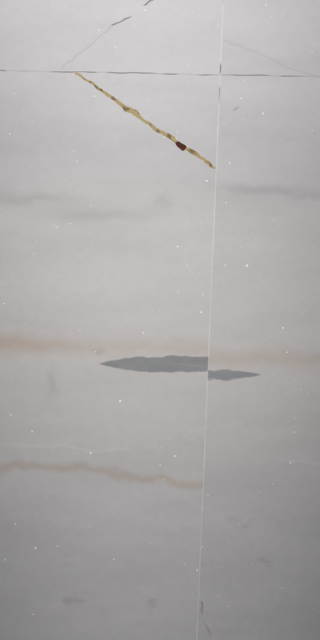
Give the GLSL for this texture, as a Shadertoy shader.

```glsl
float hash(vec2 p) {
    return fract(sin(dot(p, vec2(127.1, 311.7))) * 43758.5453);
}

float noise(vec2 p) {
    vec2 i = floor(p), f = fract(p);
    f = f * f * (3.0 - 2.0 * f);
    return mix(mix(hash(i), hash(i + vec2(1, 0)), f.x),
               mix(hash(i + vec2(0, 1)), hash(i + vec2(1, 1)), f.x), f.y);
}

// Fractal noise centred on zero
float fbm(vec2 p) {
    float sum = 0.0, amp = 0.5;
    for (int i = 0; i < 5; i++) {
        sum += amp * (noise(p) - 0.5);
        p = p * 2.03 + 17.3;
        amp *= 0.5;
    }
    return sum;
}

float stroke(vec2 p, vec2 a, vec2 b, float width, float soft) {
    vec2 ab = b - a;
    float t = clamp(dot(p - a, ab) / dot(ab, ab), 0.0, 1.0);
    return 1.0 - smoothstep(width, width + soft, length(p - a - ab * t));
}

// Soft elliptical smear
float smear(vec2 p, vec2 centre, vec2 size) {
    vec2 q = (p - centre) / size;
    return exp(-dot(q, q));
}

// Long blunt lens with a ragged rim
float lens(vec2 p, vec2 centre, vec2 size, float rag, float soft) {
    vec2 q = p - centre;
    float u = min(abs(q.x) / size.x, 1.0);
    float edge = size.y * (1.0 - u * u * u) + rag * (1.0 - u * u);
    return smoothstep(-soft, soft, edge - abs(q.y)) * step(abs(q.x), size.x);
}

float sparkles(vec2 p, float cells, float density, float soft) {
    vec2 id = floor(p * cells);
    vec2 centre = (id + 0.2 + 0.6 * vec2(hash(id), hash(id + 31.7))) / cells;
    float radius = mix(0.0002, 0.0022, pow(hash(id + 5.3), 4.0));
    float glow = 1.0 - smoothstep(radius, radius + soft, length(p - centre));
    return glow * step(hash(id + 71.9), density) * mix(0.3, 1.0, hash(id + 9.1));
}

// Lamp light: bright at the top, falling off below and to the sides
float lamplight(vec2 p) {
    float light = mix(0.555, 0.752, smoothstep(-0.15, 1.25, p.y));
    light += 0.07 * smoothstep(1.4, 2.0, p.y);
    return light - 0.3 * (p.x - 0.45) * (p.x - 0.45);
}

void mainImage(out vec4 fragColor, in vec2 fragCoord) {
    vec2 p = fragCoord / iResolution.x;
    p.y *= 2.0 * iResolution.x / iResolution.y;
    float px = 1.0 / iResolution.x;

    const vec3 stoneTint = vec3(1.010, 0.998, 1.0);
    const vec3 slate = vec3(0.495, 0.50, 0.505);
    const vec3 gold = vec3(0.66, 0.58, 0.38);
    const vec3 umber = vec3(0.45, 0.36, 0.22);
    const vec3 rust = vec3(0.27, 0.14, 0.13);
    const vec3 crackGrey = vec3(0.46, 0.44, 0.42);

    float seamX = 0.615 + 0.0415 * p.y;
    float rightTile = smoothstep(-px, px, p.x - seamX);
    vec2 slab = p + rightTile * vec2(3.7, -0.035);
    vec2 wobble = vec2(fbm(p * 16.0), fbm(p * 16.0 + 40.0));

    // Cloudy stone, horizontal bedding and fine grain
    float light = lamplight(p) - 0.008 * rightTile;
    light += 0.04 * fbm(slab * vec2(2.5, 9.0)) + 0.022 * fbm(slab * vec2(5.0, 26.0));
    light += 0.02 * fbm(p * 60.0);
    vec3 col = light * stoneTint;

    // Grey smudges
    vec2 s = p + wobble * vec2(0.05, 0.04);
    float smudge = smear(s, vec2(0.08, 1.375), vec2(0.16, 0.018))
                 + smear(s, vec2(0.30, 1.33), vec2(0.17, 0.022))
                 + 0.9 * smear(s, vec2(0.50, 1.37), vec2(0.03, 0.018))
                 + 1.3 * smear(s, vec2(0.82, 1.41), vec2(0.13, 0.016))
                 + 0.8 * smear(s, vec2(0.98, 1.39), vec2(0.10, 0.015))
                 + 0.8 * smear(s, vec2(0.165, 0.80), vec2(0.018, 0.05))
                 + 1.2 * smear(s, vec2(0.31, 0.90), vec2(0.014, 0.008));
    float spots = smoothstep(0.19, 0.4, fbm(slab * vec2(9.0, 15.0)));
    col -= 0.042 * smudge + 0.045 * spots * (1.0 - smoothstep(0.3, 0.7, p.y));

    // Brown bands, and a pale thread below them
    float bandY = s.y + 0.03 * s.x + 0.02 * rightTile;
    float upper = exp(-pow((bandY - 0.928) / 0.027, 2.0));
    float lower = exp(-pow((s.y - 0.54 + 0.16 * max(s.x - 0.25, 0.0)) / 0.013, 2.0));
    upper *= 0.65 + 0.5 * smear(p, vec2(0.0, 0.93), vec2(0.2, 0.3));
    lower *= 1.0 - rightTile;
    col -= upper * vec3(0.025, 0.052, 0.078) + lower * vec3(0.025, 0.048, 0.070);
    col -= vec3(0.0, 0.006, 0.014) * smear(p, vec2(0.4, 0.95), vec2(0.9, 0.4));
    float threadY = abs(s.y - 0.61 + 0.06 * s.x);
    col += 0.025 * (1.0 - smoothstep(0.001, 0.008, threadY)) * noise(p * 7.0);

    // Slate lens, split and offset at the seam
    float rag = 0.016 * fbm(p * vec2(30.0, 45.0));
    float leftLens = lens(p, vec2(0.55, 0.863), vec2(0.24, 0.025), rag, 0.004);
    float rightLens = lens(p, vec2(0.63, 0.829), vec2(0.185, 0.017), rag, 0.004);
    float inLens = mix(leftLens, rightLens, rightTile);
    col = mix(col, slate + 0.07 * fbm(p * vec2(20.0, 40.0)), 0.88 * inLens);
    float split = stroke(p + wobble * 0.03, vec2(0.52, 0.866), vec2(0.65, 0.855), 0.0003, 0.004);
    col += 0.06 * split * (1.0 - rightTile) * noise(p * 35.0);

    // Golden crack with a rust fleck
    vec2 c = p + wobble * 0.03;
    float swell = 0.0005 + 0.0035 * smoothstep(0.26, 0.42, p.x) * (0.4 + noise(p * 40.0));
    swell *= 1.0 - 0.6 * smoothstep(0.58, 0.67, p.x);
    float vein = stroke(c, vec2(0.24, 1.77), vec2(0.667, 1.474), swell, 0.005);
    vec3 veinCol = mix(gold, umber, smoothstep(0.45, 0.85, noise(p * 85.0)));
    col = mix(col, veinCol, 0.8 * vein);
    col = mix(col, rust, 0.85 * stroke(c, vec2(0.560, 1.548), vec2(0.576, 1.537), 0.005, 0.005));

    // Hairline cracks
    float broken = smoothstep(0.3, 0.7, noise(p * 28.0));
    float hair = 0.6 * stroke(c, vec2(0.48, 2.0), vec2(0.35, 1.917), 0.0005, 0.004) * broken;
    hair += 0.1 * stroke(c, vec2(0.35, 1.917), vec2(0.19, 1.79), 0.0005, 0.005);
    hair += 0.4 * stroke(c, vec2(0.80, 1.69), vec2(0.69, 1.63), 0.0005, 0.004) * broken;
    hair += 0.7 * stroke(c, vec2(0.625, 0.11), vec2(0.66, 0.0), 0.001, 0.004) * broken;
    hair += 0.08 * stroke(c, vec2(0.70, 1.88), vec2(1.0, 1.75), 0.0005, 0.006);
    col = mix(col, crackGrey, min(hair, 1.0));

    // Tile joints: dark broken row, pale upright
    float row = 1.0 - smoothstep(0.0004, 0.004, abs(p.y - 1.78 + 0.02 * p.x + 0.006 * wobble.y));
    col = mix(col, crackGrey, row * mix(0.12, 0.5, broken));
    float upright = 1.0 - smoothstep(0.0003, 0.004, abs(p.x - seamX));
    col += 0.045 * upright * (0.6 + 0.6 * noise(p * 12.0));
    col = mix(col, crackGrey, 0.7 * upright * broken * smoothstep(1.65, 1.75, p.y));

    // Crystal glints
    col += 0.17 * sparkles(p, 15.0, 0.16, 0.004) + 0.05 * sparkles(p + 3.1, 31.0, 0.08, 0.004);
    fragColor = vec4(clamp(col, 0.0, 1.0), 1.0);
}
```
